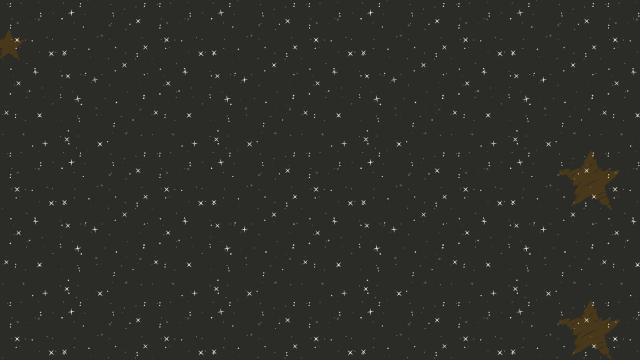
Reproduce this pattern procedurally as a Shadertoy shader.

```glsl
#define NIGHT vec3(0.170, 0.170, 0.158)
#define CREAM vec3(0.96, 0.94, 0.83)
#define BROWN vec3(0.285, 0.218, 0.102)
#define TILE 0.4153          // period of the star field, canvas heights
#define SPARKLE_ARM 0.0088
#define SPARKLE_WIDTH 0.0012
#define DOT_RADIUS 0.0019
#define DUST_RADIUS 0.0012
#define TWIN_SHARE 0.28
#define BIG_STAR 0.091
#define SMALL_STAR 0.047

vec3 hash3(vec2 p, float seed) {
    vec3 q = fract(vec3(p.xyx + seed * 7.31) * vec3(0.1031, 0.1030, 0.0973));
    q += dot(q, q.yxz + 33.33);
    return fract((q.xxy + q.yzz) * q.zyx);
}

float noise(vec2 p) {
    vec2 i = floor(p), f = fract(p);
    f = f * f * (3.0 - 2.0 * f);
    return mix(mix(hash3(i, 9.0).x, hash3(i + vec2(1, 0), 9.0).x, f.x),
               mix(hash3(i + vec2(0, 1), 9.0).x, hash3(i + vec2(1, 1), 9.0).x, f.x), f.y);
}

// Finds the tile-periodic cell of a point; returns the offset from its jittered centre.
vec2 scatter(vec2 p, float count, float margin, float seed, out vec2 id) {
    vec2 g = p / TILE * count;
    id = mod(floor(g), count);
    vec2 centre = mix(vec2(margin), vec2(1.0 - margin), hash3(id, seed).xy);
    return (fract(g) - centre) * TILE / count;
}

float disc(vec2 p, float radius, float px) {
    return clamp(0.5 + (radius - length(p)) / px, 0.0, 1.0);
}

// Pixel coverage of a tapered arm pair along x.
float arms(vec2 p, float size, float px) {
    float halfWidth = SPARKLE_WIDTH * size * clamp(1.15 - abs(p.x) / (SPARKLE_ARM * size), 0.0, 1.0);
    float top = min(p.y + 0.5 * px, halfWidth);
    float bottom = max(p.y - 0.5 * px, -halfWidth);
    return clamp((top - bottom) / px, 0.0, 1.0);
}

// Four-armed sparkles, upright or diagonal, some of them tiny.
float sparkles(vec2 p, float px) {
    vec2 id;
    vec2 q = scatter(p, 5.0, 0.13, 1.0, id);
    vec3 h = hash3(id, 2.0);
    float angle = (h.x < 0.5 ? 0.1 : 0.78) + (h.y - 0.5) * 0.2;
    float c = cos(angle), s = sin(angle);
    q = mat2(c, -s, s, c) * q;
    float size = h.z < 0.3 ? 0.5 : 0.9 + 0.2 * h.y;
    return max(arms(q, size, px), arms(q.yx, size, px)) * (h.z < 0.3 ? 0.6 : 1.0);
}

// Round dots, some with a twin just above.
float dots(vec2 p, float px) {
    vec2 id;
    vec2 q = scatter(p, 6.0, 0.18, 3.0, id);
    vec3 h = hash3(id, 4.0);
    float radius = DOT_RADIUS * (0.75 + 0.35 * h.x);
    float dot1 = disc(q, radius, px);
    float dot2 = disc(q - vec2(0.006 * (h.z - 0.5), 0.0075), radius, px);
    return max(dot1, h.y < TWIN_SHARE ? dot2 : 0.0) * (0.65 + 0.35 * h.z);
}

// Faint specks.
float dust(vec2 p, float px) {
    vec2 id;
    vec2 q = scatter(p, 9.0, 0.1, 5.0, id);
    return disc(q, DUST_RADIUS, px) * mix(0.1, 0.5, hash3(id, 6.0).x);
}

// Five-pointed star filled with diagonal scribble strokes.
float scribbleStar(vec2 p, float radius, float px) {
    p /= radius;
    float w = px / radius;
    float sector = 1.256637;
    float a = mod(atan(p.x, p.y) + 0.5 * sector, sector) - 0.5 * sector;
    vec2 q = length(p) * vec2(cos(a), abs(sin(a)));
    vec2 edge = 0.45 * vec2(cos(0.5 * sector), sin(0.5 * sector)) - vec2(1, 0);
    float d = dot(q - vec2(1, 0), normalize(vec2(edge.y, -edge.x)));
    // Stroke frame: x along the pen, y across it.
    vec2 pen = mat2(0.8, -0.6, 0.6, 0.8) * p;
    pen.y += 0.05 * sin(pen.x * 4.0);
    d += 0.13 * (noise(vec2(pen.x * 2.0, pen.y * 19.0) + 40.0) - 0.5);
    float gap = noise(vec2(pen.x * 3.0, pen.y * 21.0) + 80.0);
    float ink = 1.0 - 0.85 * smoothstep(0.72, 0.72 + max(0.12, 8.0 * w), gap);
    return clamp(0.5 - d / w, 0.0, 1.0) * ink;
}

void mainImage(out vec4 fragColor, in vec2 fragCoord) {
    vec2 p = fragCoord / iResolution.y;
    float px = 1.0 / iResolution.y;

    // Scribbled stars: a repeated column at the right, a small one at the left.
    float ink = scribbleStar(p - vec2(0.025, 0.873), SMALL_STAR, px);
    for (int i = 0; i < 2; i++) {
        vec2 centre = vec2(1.641, 0.081 + TILE * float(i));
        ink = max(ink, scribbleStar(p - centre, BIG_STAR, px));
    }
    vec3 color = mix(NIGHT, BROWN, ink);

    // Star field on top.
    float light = max(sparkles(p, px), max(dots(p, px), dust(p, px)));
    fragColor = vec4(mix(color, CREAM, light), 1.0);
}
```
